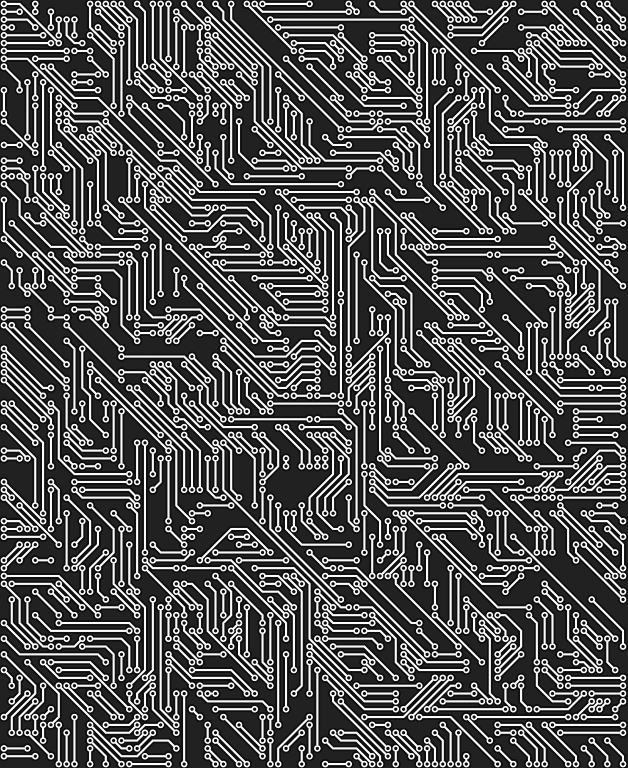
Write a Shadertoy shader that draws this pattern.

```glsl
// Circuit-board traces: pale lines on a dark grid, each ending in a ring pad.
// Every node takes one of eight headings from gradient noise; nodes then link
// to the next node, unless that would cross, merge or turn by more than 45 degrees.

const float ROWS = 98.0;            // grid nodes over the canvas height
const float LINE_WIDTH = 0.27;      // all lengths below are in grid cells
const float PAD_RADIUS = 0.31;
const float PAD_STROKE = 0.21;
const float HALO_INNER = 0.19;      // dark rim beside the traces
const float HALO_OUTER = 0.29;
const float EDGE_SOFTNESS = 0.9;    // in units of one sample

const float REGION_SCALE = 0.105;   // size of areas with a shared heading
const float DETAIL_SCALE = 0.31;
const float REGION_TURN = 3.9;      // how far headings swing from the main one
const float DETAIL_TURN = 0.7;
const float MAIN_HEADING = 6.95;    // down to the right, in eighths of a turn

const float RUN_LENGTH = 14.0;      // lanes are kept or left empty in runs
const float EMPTY_STRAIGHT = 0.24;
const float EMPTY_DIAGONAL = 0.35;
const float BREAK_CHANCE = 0.02;
const float STUB_CHANCE = 0.3;      // share of one-step traces that remain

const vec3 BOARD = vec3(0.13);
const vec3 HALO = vec3(0.06);
const vec3 TRACE = vec3(0.98);

float hash(vec2 p) {
    vec3 q = fract(p.xyx * vec3(0.1031, 0.1030, 0.0973));
    q += dot(q, q.yzx + 33.33);
    return fract((q.x + q.y) * q.z);
}

float gradientAt(vec2 corner, vec2 offset) {
    float angle = 6.2832 * hash(corner + 17.0);
    return dot(vec2(cos(angle), sin(angle)), offset);
}

float gradientNoise(vec2 p) {
    vec2 i = floor(p), f = p - i;
    vec2 u = f * f * f * (f * (f * 6.0 - 15.0) + 10.0);
    vec2 x = vec2(1, 0), y = vec2(0, 1);
    return mix(mix(gradientAt(i, f), gradientAt(i + x, f - x), u.x),
               mix(gradientAt(i + y, f - y), gradientAt(i + 1.0, f - 1.0), u.x), u.y);
}

// Grid step of heading 0..7, counted counter-clockwise from the right.
vec2 gridStep(int heading) {
    float angle = float(heading) * 0.785398;
    return floor(vec2(cos(angle), sin(angle)) + 0.5);
}

int headingAt(vec2 node) {
    float swing = REGION_TURN * gradientNoise(node * REGION_SCALE + 3.7)
                + DETAIL_TURN * gradientNoise(node * DETAIL_SCALE + 41.3);
    return int(floor(MAIN_HEADING + swing + 0.5)) & 7;
}

bool onBoard(vec2 node) {
    float columns = floor(ROWS * iResolution.x / iResolution.y + 0.5);
    return all(greaterThanEqual(node, vec2(0))) && all(lessThan(node, vec2(columns, ROWS)));
}

// Heading a node would like to link along, or -1 where its lane is empty.
int wishedLink(vec2 node) {
    int heading = headingAt(node);
    vec2 s = gridStep(heading);
    if (!onBoard(node) || !onBoard(node + s) || hash(node + 71.0) < BREAK_CHANCE) return -1;
    float lane = dot(node, vec2(-s.y, s.x)) + 211.0 * float(heading);
    float run = floor(dot(node, s) / dot(s, s) / RUN_LENGTH + hash(vec2(lane, 5.0)));
    float emptyShare = (heading & 1) == 1 ? EMPTY_DIAGONAL : EMPTY_STRAIGHT;
    return hash(vec2(lane, run + 37.0)) < emptyShare ? -1 : heading;
}

// Rising diagonals give way to the falling ones they would cross.
int clearLink(vec2 node) {
    int heading = wishedLink(node);
    if (heading == 1 || heading == 5) {
        vec2 s = gridStep(heading);
        if (wishedLink(node + vec2(s.x, 0)) == ((heading + 2) & 7)) return -1;
        if (wishedLink(node + vec2(0, s.y)) == ((heading + 6) & 7)) return -1;
    }
    return heading;
}

// Each node accepts one link: straight on first, then a 45 degree turn.
int linkInto(vec2 node) {
    int onward = headingAt(node);
    for (int k = 0; k < 3; k++) {
        int heading = (onward + (k == 2 ? 7 : k)) & 7;
        if (clearLink(node - gridStep(heading)) == heading) return heading;
    }
    return -1;
}

int linkOutOf(vec2 node) {
    int heading = clearLink(node);
    if (heading < 0) return -1;
    return linkInto(node + gridStep(heading)) == heading ? heading : -1;
}

// True where a trace of a single step, starting at this node, is left out.
bool stubDropped(vec2 start) { return hash(start + 133.0) > STUB_CHANCE; }

// Distance from p to the segment from the origin to s.
float segmentDistance(vec2 p, vec2 s) {
    return length(p - s * clamp(dot(p, s) / dot(s, s), 0.0, 1.0));
}

void mainImage(out vec4 fragColor, in vec2 fragCoord) {
    vec2 p = fragCoord / iResolution.y * ROWS - 0.5;
    float line = 9.0, pad = 9.0;

    // Links and pads of the four nodes around this point.
    for (int k = 0; k < 4; k++) {
        vec2 node = floor(p) + vec2(k & 1, k >> 1), q = p - node;
        int into = linkInto(node), outOf = linkOutOf(node);
        if ((into >= 0) != (outOf >= 0)) {
            vec2 start = into >= 0 ? node - gridStep(into) : node;
            if (stubDropped(start)) {
                if (into >= 0 && linkInto(start) < 0) continue;
                if (outOf >= 0 && linkOutOf(node + gridStep(outOf)) < 0) continue;
            }
            pad = min(pad, length(q) - PAD_RADIUS);
        }
        if (into >= 0) line = min(line, segmentDistance(q, -gridStep(into)));
        if (outOf >= 0) line = min(line, segmentDistance(q, gridStep(outOf)));
    }

    // Pads are hollow, so lines stop at their rims.
    float shape = max(line - 0.5 * LINE_WIDTH, -pad);
    shape = min(shape, abs(pad) - 0.5 * PAD_STROKE);

    float blur = EDGE_SOFTNESS * ROWS / iResolution.y;
    vec3 color = mix(HALO, BOARD, smoothstep(HALO_INNER, HALO_OUTER, shape));
    color = mix(color, TRACE, clamp(0.5 - shape / blur, 0.0, 1.0));
    fragColor = vec4(color, 1.0);
}
```
